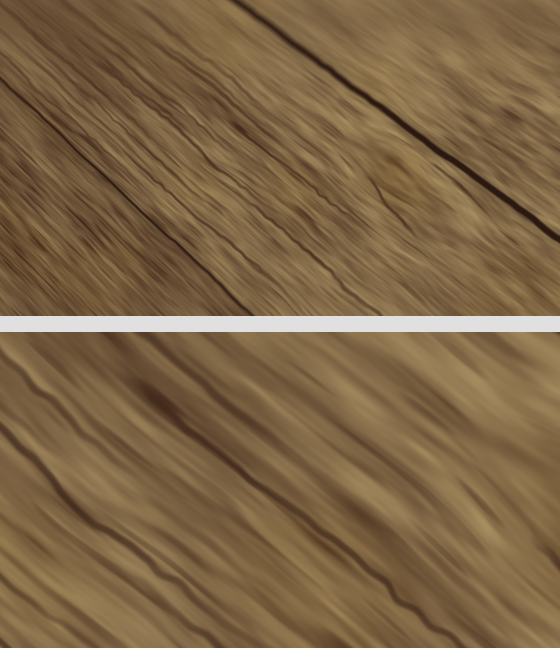
Top: the whole. Bottom: its middle third, enlarged.
Reproduce this texture procedurally as a WebGL 2 fragment shader.

```glsl
#version 300 es
precision highp float;
// Worn wooden planks seen at a slant, with fine grain, cracks, a knot and soft focus.
uniform vec2 u_resolution;
out vec4 fragColor;

const vec2 VANISHING = vec2(-3.88, 4.40);  // where the plank edges converge
const float PLANK_WIDTH = 0.745;
const vec2 KNOT = vec2(0.624, 6.47);       // across, along

float hash(vec2 p) {
  vec3 q = fract(p.xyx * vec3(0.1031, 0.1030, 0.0973));
  q += dot(q, q.yzx + 33.33);
  return fract((q.x + q.y) * q.z);
}

float noise(vec2 p) {
  vec2 cell = floor(p), f = fract(p);
  f = f * f * (3.0 - 2.0 * f);
  return mix(mix(hash(cell), hash(cell + vec2(1, 0)), f.x),
             mix(hash(cell + vec2(0, 1)), hash(cell + vec2(1, 1)), f.x), f.y);
}

// Noise centred on zero, stretched along the wood.
float streak(vec2 wood, float acrossFreq, float alongFreq, float seed) {
  return noise(wood * vec2(acrossFreq, alongFreq) + seed * vec2(37.0, 19.0) + 200.0) - 0.5;
}

// Wood coordinates: x across the planks, y along them.
vec2 toWood(vec2 p) {
  vec2 d = p - VANISHING;
  return vec2((d.y / d.x + 0.94) * 3.65, length(d));
}

// Grain flows apart around the knot.
vec2 bendGrain(vec2 wood, float pull) {
  vec2 q = wood - KNOT;
  wood.x -= q.x * pull * 0.65;
  wood.x += (noise(wood * vec2(9.0, 7.0)) - 0.5) * (0.012 + 0.05 * pull);
  return wood;
}

float blurAmount(vec2 p) {
  return smoothstep(0.5, 1.05, p.y) + 0.35 * smoothstep(0.25, 0.0, p.y);
}

float gap(vec2 wood, float centre, float halfWidth, float soft) {
  float wobble = streak(wood, 0.0, 9.0, centre) * 0.008 + streak(wood, 0.0, 35.0, centre) * 0.004;
  float edge = abs(wood.x - centre - wobble) - halfWidth;
  return 1.0 - smoothstep(-soft, soft, edge);
}

// Tapered split running from start, drifting sideways.
float crack(vec2 wood, vec2 start, float len, float drift, float width, float soft) {
  float t = (wood.y - start.y) / len;
  float taper = smoothstep(0.0, 0.2, t) * smoothstep(1.0, 0.6, t);
  float wobble = streak(wood, 0.0, 8.0, start.x) * 0.018 + streak(wood, 0.0, 45.0, start.x) * 0.007;
  float d = abs(wood.x - start.x - drift * t - wobble);
  float line = 1.0 - smoothstep(width * 0.3, width + soft, d);
  return line * taper * width / (width + 0.4 * soft);
}

float scatteredCracks(vec2 wood, float soft) {
  float dark = 0.0;
  for (int i = 0; i < 14; i++) {
    float k = float(i);
    float h = hash(vec2(k, 7.0)), g = hash(vec2(k, 23.0));
    vec2 start = vec2(0.07 + 0.035 * k + 0.02 * h, 5.0 + 1.3 * g);
    float len = mix(0.85, 0.35, k / 14.0) + 0.35 * h;
    dark = max(dark, crack(wood, start, len, 0.03 * (g - 0.3), 0.0022 + 0.0018 * h, soft));
  }
  return dark;
}

float knotCracks(vec2 wood, float soft) {
  float left = crack(wood, KNOT + vec2(-0.055, -0.09), 0.32, -0.06, 0.004, soft);
  float right = crack(wood, KNOT + vec2(0.088, 0.06), 0.2, -0.015, 0.003, soft);
  return max(left, right);
}

// Broad stains, streaks and fine dark pores, as an offset to the tone.
float grainTone(vec2 wood, float blur, float seed) {
  float sharp = 1.0 - 0.8 * min(blur, 1.0);
  float broad = streak(wood, 7.0, 3.0, seed) * 0.09 + streak(wood, 22.0, 5.0, seed + 1.0) * 0.07;
  float mid = streak(wood, 52.0, 8.0, seed + 2.0) * 0.10;
  float fine = streak(wood, 115.0, 12.0, seed + 3.0) * 0.14 + streak(wood, 210.0, 28.0, seed + 4.0) * 0.07;
  float pores = smoothstep(0.16, 0.42, streak(wood, 95.0, 9.0, seed + 5.0));
  return broad + mid * (0.4 + 0.6 * sharp) + (fine - 0.09 * pores) * sharp;
}

vec3 woodColor(float tone) {
  return vec3(tone, tone - 0.10, 0.70 * tone - 0.079);
}

void main() {
  vec2 p = gl_FragCoord.xy / u_resolution.y;
  vec2 wood = toWood(p);
  float blur = blurAmount(p);
  float soft = 0.0025 + 0.010 * blur + 0.5 / u_resolution.y;
  float plank = floor(wood.x / PLANK_WIDTH);

  vec2 q = (wood - KNOT) / vec2(0.10, 0.17);
  float pull = exp(-dot(q, q));
  vec2 grain = bendGrain(wood, pull);

  // Overall light: dim on the left, warmer and brighter to the right
  float tone = 0.452 + 0.045 * smoothstep(0.0, 1.3, p.x) - 0.035 * step(plank, -0.5);
  tone += 0.018 * step(0.5, plank) - 0.035 * smoothstep(0.8, 0.0, length(p - vec2(0.0, 1.0)));
  tone += 0.015 + grainTone(grain, blur, plank + 4.0);

  // Ochre patches, strongest at the knot
  float ochre = smoothstep(0.0, 0.4, streak(wood, 5.0, 4.0, 9.0)) * 0.5 + pull * 0.6;
  vec3 color = woodColor(tone) + ochre * vec3(0.012, 0.004, -0.022);

  // Cracks, then the open gaps with a faint worn rim
  float cracks = max(scatteredCracks(grain, soft), knotCracks(wood, soft));
  float rim = gap(wood, PLANK_WIDTH, 0.020, soft * 2.0) + gap(wood, 0.0, 0.012, soft * 2.0);
  float gaps = max(gap(wood, PLANK_WIDTH, 0.0085, soft), 0.95 * gap(wood, 0.0, 0.0045, soft));
  color = mix(color, vec3(0.21, 0.125, 0.085), cracks * 0.85);
  color *= 1.0 - 0.10 * rim;
  color = mix(color, vec3(0.17, 0.095, 0.065), gaps);
  fragColor = vec4(color, 1.0);
}
```
